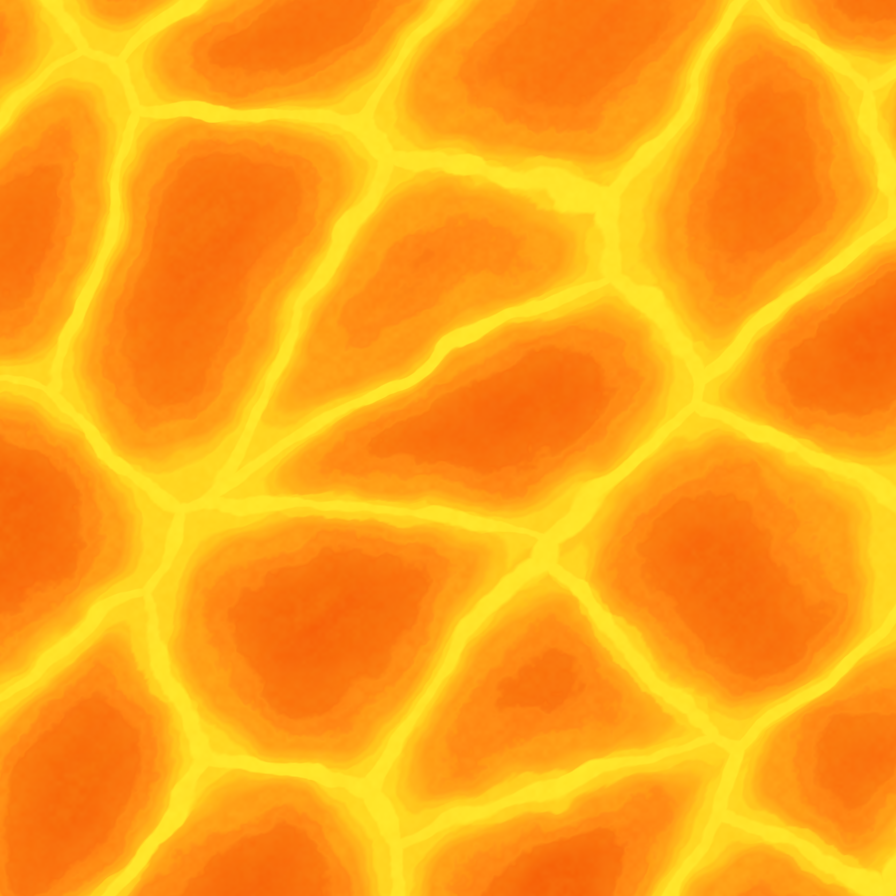
Write a Shadertoy shader that draws this texture.

```glsl
const vec3 GLOW      = vec3(1.00, 0.90, 0.17);
const vec3 YELLOW    = vec3(1.00, 0.84, 0.13);
const vec3 GOLD      = vec3(1.00, 0.77, 0.11);
const vec3 AMBER     = vec3(1.00, 0.69, 0.10);
const vec3 TANGERINE = vec3(1.00, 0.62, 0.09);
const vec3 ORANGE    = vec3(1.00, 0.54, 0.08);
const vec3 EMBER     = vec3(0.97, 0.41, 0.04);

float hash(vec2 p) {
    return fract(sin(dot(p, vec2(127.1, 311.7))) * 43758.5);
}

vec2 hash2(vec2 p) {
    return vec2(hash(p), hash(p + 37.3));
}

float noise(vec2 p) {
    vec2 i = floor(p), f = fract(p);
    f = f * f * (3.0 - 2.0 * f);
    return mix(mix(hash(i), hash(i + vec2(1, 0)), f.x),
               mix(hash(i + vec2(0, 1)), hash(i + vec2(1, 1)), f.x), f.y);
}

// Noise centred on zero, with a few octaves
float fbm(vec2 p) {
    float sum = 0.0, amp = 0.5;
    for (int i = 0; i < 4; i++) {
        sum += amp * (noise(p) - 0.5);
        p = p * 2.03 + 17.1;
        amp *= 0.5;
    }
    return sum;
}

vec2 rotate(vec2 p, float angle) {
    float c = cos(angle), s = sin(angle);
    return vec2(c * p.x + s * p.y, c * p.y - s * p.x);
}

vec2 site(vec2 cell, float jitter) {
    return cell + 0.5 + jitter * (hash2(cell) - 0.5);
}

// Voronoi: x = sharp border distance, y = rounded one, z = random value of the cell
vec3 cells(vec2 p, float jitter, float sharpness) {
    vec2 base = floor(p), home = base, toHome = vec2(9.0);
    for (int y = -2; y <= 2; y++)
    for (int x = -2; x <= 2; x++) {
        vec2 cell = base + vec2(x, y);
        vec2 r = site(cell, jitter) - p;
        if (dot(r, r) < dot(toHome, toHome)) {
            toHome = r;
            home = cell;
        }
    }
    float border = 9.0, sum = 0.0;
    for (int y = -2; y <= 2; y++)
    for (int x = -2; x <= 2; x++) {
        if (x == 0 && y == 0) continue;
        vec2 r = site(home + vec2(x, y), jitter) - p;
        float d = dot(0.5 * (toHome + r), normalize(r - toHome));
        border = min(border, d);
        sum += exp(-sharpness * d);
    }
    return vec3(border, max(-log(sum) / sharpness, 0.0), hash(home + 5.7));
}

// Layered paint from the glowing rim to the dark middle
vec3 paint(float rim, float core, float heat) {
    vec3 c = mix(YELLOW, GOLD, smoothstep(0.001, 0.006, rim));
    c = mix(c, AMBER, smoothstep(0.009, 0.016, rim));
    c = mix(c, TANGERINE, smoothstep(0.016, 0.024, rim));
    c = mix(c, ORANGE, smoothstep(0.026, 0.035, core));
    float middle = 0.6 * smoothstep(0.046, 0.055, core) + 0.4 * smoothstep(0.055, 0.095, core);
    return mix(c, EMBER, middle * heat);
}

// Stroke along a wall with a soft-bristle edge
float stroke(float wall, float width) {
    return 1.0 - smoothstep(width, width + 0.004, wall);
}

void mainImage(out vec4 fragColor, in vec2 fragCoord) {
    vec2 uv = fragCoord / iResolution.y;

    // Hand-drawn wobble of the cell walls
    vec2 bend = vec2(fbm(uv * 4.0), fbm(uv * 4.0 + 40.0));
    vec2 shake = vec2(fbm(uv * 24.0 + 9.0), fbm(uv * 24.0 + 70.0));
    vec2 p = uv + 0.12 * bend + 0.010 * shake;

    // Cells stretched along a rising diagonal
    vec3 cell = cells(rotate(p, 0.6) * vec2(3.1, 4.3) + 3.0, 0.95, 11.0);
    float wall = cell.x / 3.7;
    float depth = cell.y / 3.7;

    // Brush streaks, uneven rims and dry-brush grain
    float streak = fbm(rotate(uv, 0.7) * vec2(12.0, 45.0));
    float blot = fbm(uv * 8.0 + 21.0);
    float grain = 0.6 * noise(uv * 120.0) + 0.4 * noise(uv * 230.0) - 0.5;
    float inside = smoothstep(0.0, 0.03, depth);
    float rim = depth + 0.020 * blot + 0.014 * streak + 0.004 * grain;
    float core = depth + inside * (0.065 * blot + 0.018 * streak + 0.013 * grain - 0.012 * cell.z);
    vec3 color = paint(rim, core, mix(1.1, 0.65, cell.z));

    // Broken, overlapping bright strokes of changing width
    float pressure = fbm(uv * 8.0 + 55.0);
    float wide = max(0.007 + 0.022 * pressure, 0.0);
    float thin = max(0.004 - 0.018 * pressure, 0.0);
    color = mix(color, YELLOW, 0.7 * stroke(wall + 0.022 * streak, wide + 0.003));
    color = mix(color, GLOW, 0.9 * stroke(abs(wall - 0.012 * streak), max(thin, 0.6 * wide)));

    // Brush and canvas tooth, weaker on the bright walls
    color.g += (0.07 * streak + 0.055 * grain) * mix(0.5, 1.0, inside);
    color.b += 0.03 * grain;
    fragColor = vec4(clamp(color, 0.0, 1.0), 1.0);
}
```
